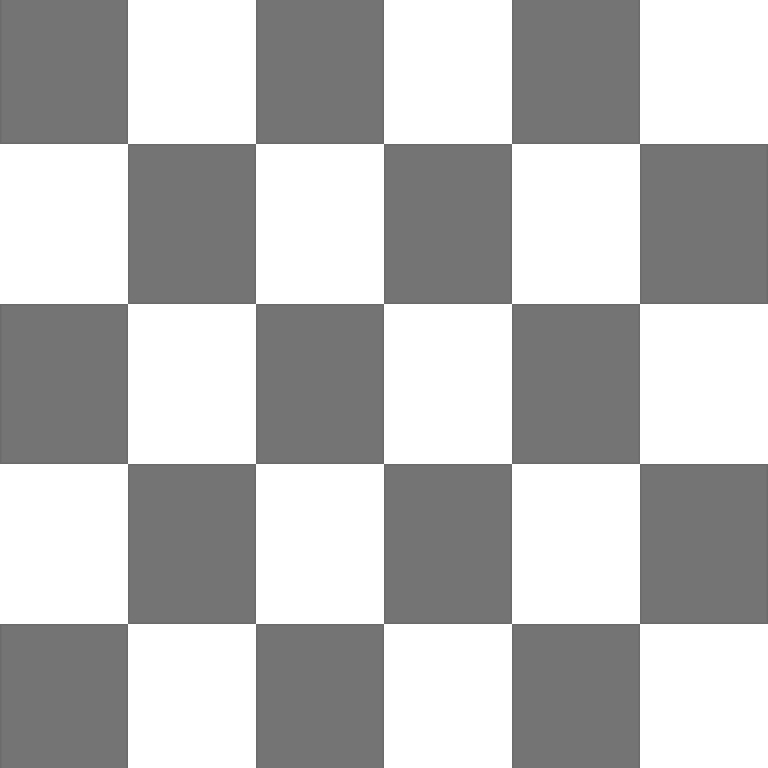
A WebGL 2 fragment shader for this pattern:

```glsl
#version 300 es
precision highp float;

uniform vec2 u_resolution;
out vec4 fragColor;

// Distance to the nearest cell edge on each axis, in canvas units
vec2 edgeDistance(vec2 cell, vec2 cellCount) {
    vec2 f = fract(cell);
    return min(f, 1.0 - f) / cellCount;
}

void main() {
    vec2 uv = gl_FragCoord.xy / u_resolution;
    vec2 pixel = 1.0 / u_resolution;

    // Six columns; rows are taller, with the first and last cut by the canvas
    vec2 cellCount = vec2(6.0, 4.8);
    vec2 cell = uv * cellCount + vec2(0.0, 0.1);
    vec2 edge = edgeDistance(cell, cellCount);

    // Alternating signs per axis, ramped across one pixel at each edge
    vec2 parity = 1.0 - 2.0 * mod(floor(cell), 2.0);
    vec2 wave = parity * clamp(2.0 * edge / pixel, 0.0, 1.0);
    float coverage = 0.5 + 0.5 * wave.x * wave.y;

    // Hairline of darker grey along the cell edges
    float nearest = min(edge.x, edge.y);
    float rim = 1.0 - smoothstep(0.001, 0.003, nearest);
    vec3 grey = mix(vec3(0.453), vec3(0.42), rim);

    fragColor = vec4(mix(vec3(1.0), grey, coverage), 1.0);
}
```
